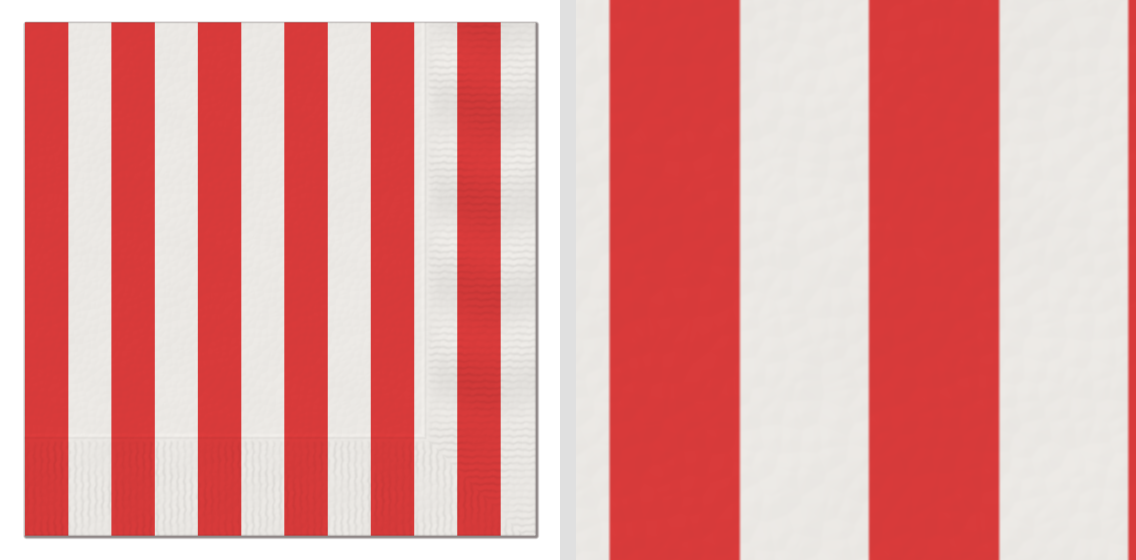
Left: the whole. Right: its middle third, enlarged.
A WebGL 1 fragment shader for this pattern:

```glsl
precision highp float;
// A folded paper napkin with six red vertical stripes on off-white paper.
// Stripes are a repeated distance function; one L-shaped field drives the
// crimped ribs on two borders, and cellular noise gives the paper its grain.

uniform vec2 u_resolution;

const float TAU = 6.2831853;

// Layout, in canvas units
const vec2 NAPKIN_MIN = vec2(0.0435, 0.0435);
const vec2 NAPKIN_MAX = vec2(0.9565, 0.9600);
const float CORNER_RADIUS = 0.002;
const float STRIPE_PERIOD = 0.1544;
const float STRIPE_CENTRE = 0.0833;
const float STRIPE_HALF_WIDTH = 0.0388;
const float STRIPE_SOFTNESS = 0.0013;

// Crimped border
const vec2 BAND_CORNER = vec2(0.760, 0.218);
const float RIB_PITCH = 0.0122;
const float RIB_DEPTH = 0.026;
const float FOLD_PERIOD = 0.163;
const float FOLD_PEAK = 0.805;

// Paper and shadow
const float GRAIN_SCALE = 75.0;
const float GRAIN_DEPTH = 0.018;
const vec2 SHADOW_OFFSET = vec2(0.0022, -0.0022);
const float SHADOW_BLUR = 0.0055;

const vec3 BACKDROP = vec3(1.0);
const vec3 PAPER = vec3(0.920, 0.910, 0.895);
const vec3 RED = vec3(0.845, 0.228, 0.228);
const vec3 SHADOW = vec3(0.56, 0.53, 0.53);

vec2 hash2(vec2 cell) {
  vec2 q = vec2(dot(cell, vec2(127.1, 311.7)), dot(cell, vec2(269.5, 183.3)));
  return fract(sin(q) * 43758.5);
}

// Distance to the nearest scattered point
float cellular(vec2 p) {
  vec2 cell = floor(p), local = fract(p);
  float nearest = 2.0;
  for (int j = -1; j <= 1; j++) {
    for (int i = -1; i <= 1; i++) {
      vec2 step2 = vec2(float(i), float(j));
      vec2 offset = step2 + hash2(cell + step2) - local;
      nearest = min(nearest, dot(offset, offset));
    }
  }
  return sqrt(nearest);
}

float napkinDistance(vec2 p) {
  vec2 centre = 0.5 * (NAPKIN_MIN + NAPKIN_MAX);
  vec2 halfSize = 0.5 * (NAPKIN_MAX - NAPKIN_MIN) - CORNER_RADIUS;
  vec2 d = abs(p - centre) - halfSize;
  return length(max(d, 0.0)) + min(max(d.x, d.y), 0.0) - CORNER_RADIUS;
}

float stripeDistance(float x) {
  float offset = mod(x - STRIPE_CENTRE + 0.5 * STRIPE_PERIOD, STRIPE_PERIOD);
  return abs(offset - 0.5 * STRIPE_PERIOD) - STRIPE_HALF_WIDTH;
}

float softLine(float d, float width) {
  return exp(-d * d / (width * width));
}

// Relief lit from the upper left
float grainShade(vec2 p) {
  vec2 q = p * GRAIN_SCALE;
  float relief = cellular(q + vec2(-0.12, 0.12)) - cellular(q);
  float mottle = sin(p.x * 31.0 + 2.0 * sin(p.y * 23.0)) * sin(p.y * 37.0);
  return GRAIN_DEPTH * (relief * 2.0 + 0.2 * mottle);
}

// Ribs run across each border and meet on the mitred corner
float crimpShade(vec2 p) {
  vec2 inward = vec2(p.x - BAND_CORNER.x, BAND_CORNER.y - p.y);
  float across = min(inward.x, inward.y);
  float along = max(inward.x, inward.y);
  float band = smoothstep(0.002, 0.010, along);

  float wobble = 0.5 * sin(along * 190.0 + across * 60.0) + 0.3 * sin(along * 430.0);
  float wave = sin(TAU * across / RIB_PITCH + wobble);
  float patchy = 0.65 + 0.35 * sin(across * 38.0 + 1.5 * sin(along * 45.0));
  float ribs = RIB_DEPTH * patchy * (wave - 0.4 * wave * wave);

  float fold = cos(TAU * (p.y - FOLD_PEAK) / FOLD_PERIOD + 0.4 * sin(p.x * 30.0));
  float rightBand = smoothstep(0.0, 0.03, inward.x) * smoothstep(0.0, 0.05, -inward.y);
  float seam = 0.022 * softLine(along + 0.005, 0.003) - 0.035 * softLine(along, 0.002);
  return band * (ribs - 0.012) - 0.022 * rightBand * (fold + 0.3) + seam;
}

void main() {
  vec2 p = gl_FragCoord.xy / u_resolution;
  float pixel = 1.0 / min(u_resolution.x, u_resolution.y);

  // Printed stripes
  float soft = max(STRIPE_SOFTNESS, 0.7 * pixel);
  float ink = 1.0 - smoothstep(-soft, soft, stripeDistance(p.x));
  vec3 napkin = mix(PAPER, RED, ink);

  // Relief and a slightly dulled rim
  float edge = napkinDistance(p);
  float rim = 0.08 * smoothstep(-0.004, 0.0, edge);
  napkin *= 1.0 + grainShade(p) + crimpShade(p) - rim;

  // Drop shadow on the backdrop
  float shade = 1.0 - smoothstep(0.0, SHADOW_BLUR, napkinDistance(p - SHADOW_OFFSET));
  vec3 colour = mix(BACKDROP, SHADOW, shade);

  float cover = 1.0 - smoothstep(-0.7 * pixel, 0.7 * pixel, edge);
  gl_FragColor = vec4(mix(colour, napkin, cover), 1.0);
}
```
